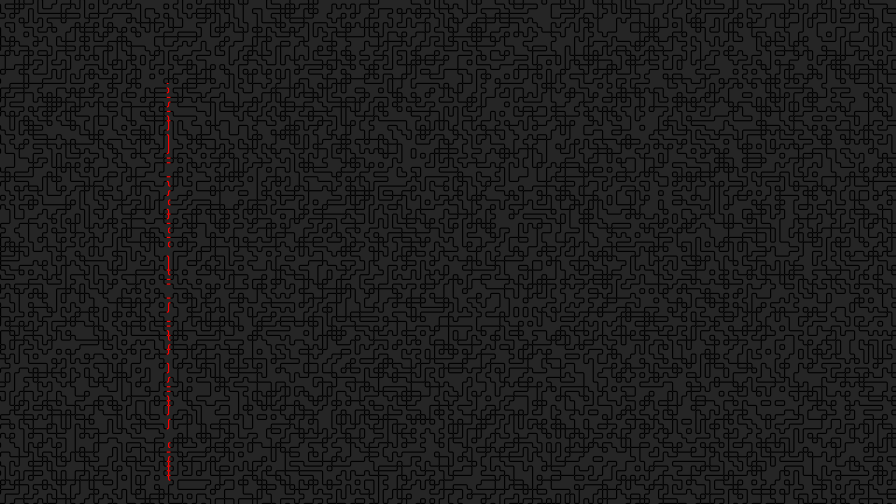
Give the GLSL for this pattern, as a Shadertoy shader.

```glsl
// Dark maze of thin rounded outlines around random grid cells, with one broken red column.
#define CELLS_ACROSS 192.0
#define LINE_WIDTH 0.25      // in cells
#define CORNER_RADIUS 0.3    // in cells
#define FILL_CHANCE 0.5
#define GROUND_COLOR vec3(0.147)
#define LINE_COLOR vec3(0.0)
#define ACCENT_COLOR vec3(1.0, 0.0, 0.0)
#define ACCENT_COLUMN 36.125 // in cells from the left
#define ACCENT_HALF_WIDTH 0.4
#define ACCENT_SPAN vec2(0.042, 0.836) // bottom and top, share of height

// Random on/off state of a cell.
bool isFilled(ivec2 cell) {
    uvec2 q = uvec2(cell + 1000) * uvec2(1597334673u, 3812015801u);
    uint n = q.x ^ q.y;
    n = (n ^ (n >> 15)) * 2246822519u;
    n = (n ^ (n >> 13)) * 3266489917u;
    n ^= n >> 16;
    return float(n >> 8) / 16777216.0 < FILL_CHANCE;
}

// Share of a pixel covered by a line whose centre lies at distance d.
float lineCoverage(float d, float pixel) {
    float h = 0.5 * LINE_WIDTH;
    return clamp((d + h) / pixel + 0.5, 0.0, 1.0)
         - clamp((d - h) / pixel + 0.5, 0.0, 1.0);
}

// Signed distance to a rounded corner filling the positive quadrant.
float roundedCorner(vec2 p) {
    vec2 v = CORNER_RADIUS - p;
    return length(max(v, 0.0)) + min(max(v.x, v.y), 0.0) - CORNER_RADIUS;
}

// Outlines near one grid vertex, from the four cells that meet there.
float outline(vec2 grid, float pixel) {
    ivec2 vertex = ivec2(floor(grid + 0.5));
    vec2 p = grid - vec2(vertex);
    bool sw = isFilled(vertex - 1);
    bool se = isFilled(vertex + ivec2(0, -1));
    bool nw = isFilled(vertex + ivec2(-1, 0));
    bool ne = isFilled(vertex);

    // Straight runs
    if (sw == se && nw == ne) return sw != nw ? lineCoverage(p.y, pixel) : 0.0;
    if (sw == nw && se == ne) return lineCoverage(p.x, pixel);

    // Rounded corners; where cells meet diagonally, only filled ones are ringed
    bool saddle = sw == ne && se == nw;
    float ink = 0.0;
    for (int i = 0; i < 4; i++) {
        bool east = (i & 1) == 1;
        bool north = i > 1;
        bool own = north ? (east ? ne : nw) : (east ? se : sw);
        bool beside = north ? (east ? nw : ne) : (east ? sw : se);
        bool across = north ? (east ? se : sw) : (east ? ne : nw);
        if (own != beside && own != across && (own || !saddle)) {
            vec2 facing = vec2(east ? 1.0 : -1.0, north ? 1.0 : -1.0);
            ink = max(ink, lineCoverage(roundedCorner(p * facing), pixel));
        }
    }
    return ink;
}

void mainImage(out vec4 fragColor, in vec2 fragCoord) {
    float pixel = CELLS_ACROSS / iResolution.x;
    vec2 grid = fragCoord * pixel;
    float ink = outline(grid - 0.5 * LINE_WIDTH, pixel);

    // Accent column tints the lines it passes over
    float height = fragCoord.y / iResolution.y;
    float accent = clamp((ACCENT_HALF_WIDTH - abs(grid.x - ACCENT_COLUMN)) / pixel + 0.5, 0.0, 1.0);
    accent *= step(ACCENT_SPAN.x, height) * step(height, ACCENT_SPAN.y);

    vec3 lineColor = mix(LINE_COLOR, ACCENT_COLOR, accent);
    fragColor = vec4(mix(GROUND_COLOR, lineColor, ink), 1.0);
}
```
